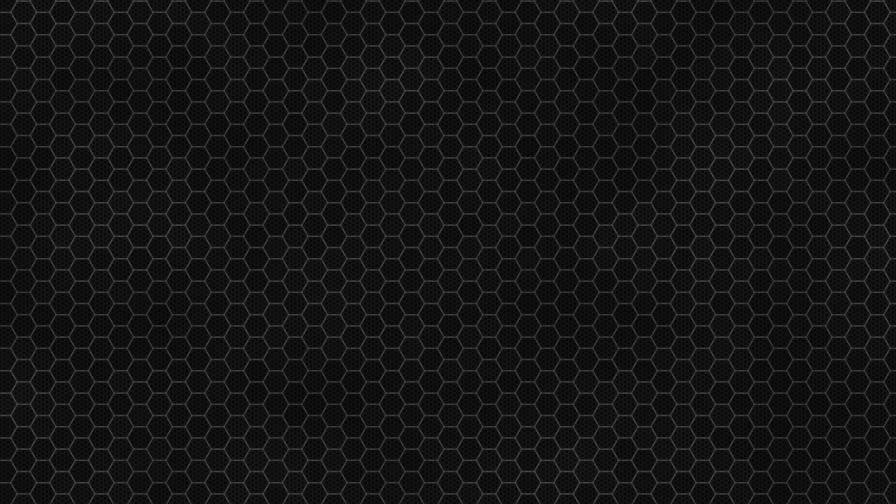
Give the GLSL for this pattern, as a Shadertoy shader.

```glsl
// Dark honeycomb: flat-topped hexagons outlined in thin grey, each filled
// with a much finer hexagonal mesh. One lattice distance function draws both
// scales; hash noise shades the cells and a sample grid smooths each pixel.

const float ROWS = 22.5;                 // hexagons over the canvas height
const vec2 OFFSET = vec2(0.19, 0.05);    // lattice shift, in hexagon heights
const float LINE_WIDTH = 0.070;          // outline, in hexagon heights
const float MESH_SCALE = 5.0;            // fine cells per hexagon height
const float MESH_WIDTH = 0.30;           // mesh line, in fine cell heights
const vec3 CELL_COLOR = vec3(0.038);
const vec3 MESH_COLOR = vec3(0.080);
const vec3 LINE_COLOR = vec3(0.248);
const float LINE_WEAR = 0.18;            // dimming where the mesh breaks a line
const float CELL_VARIATION = 0.22;       // brightness spread between hexagons
const float BROAD_VARIATION = 0.26;      // brightness spread of the soft patches
const float PATCH_SIZE = 3.5;            // soft patch, in hexagon heights
const int SAMPLES = 3;                   // samples per pixel along each axis

const vec2 LATTICE = vec2(1.7320508, 1.0);

float hash(vec2 p) {
    vec3 q = fract(p.xyx * 0.1031);
    q += dot(q, q.yzx + 33.33);
    return fract((q.x + q.y) * q.z);
}

float valueNoise(vec2 p) {
    vec2 i = floor(p);
    vec2 f = fract(p);
    f = f * f * (3.0 - 2.0 * f);
    float low = mix(hash(i), hash(i + vec2(1.0, 0.0)), f.x);
    float high = mix(hash(i + vec2(0.0, 1.0)), hash(i + 1.0), f.x);
    return mix(low, high, f.y);
}

// Distance to the nearest hexagon edge in x, hexagon centre in yz
vec3 hexCell(vec2 p) {
    vec2 a = mod(p + 0.5 * LATTICE, LATTICE) - 0.5 * LATTICE;
    vec2 b = mod(p, LATTICE) - 0.5 * LATTICE;
    vec2 local = dot(a, a) < dot(b, b) ? a : b;
    vec2 q = abs(local);
    float edge = 0.5 - max(q.y, dot(q, 0.5 * LATTICE));
    return vec3(edge, p - local);
}

// Coverage of a line centred on the edge
float lineMask(float edge, float width, float blur) {
    return 1.0 - smoothstep(0.5 * width - blur, 0.5 * width + blur, edge);
}

vec3 honeycomb(vec2 p, float blur) {
    vec3 cell = hexCell(p);
    float outline = lineMask(cell.x, LINE_WIDTH, blur);
    float mesh = lineMask(hexCell(p * MESH_SCALE).x, MESH_WIDTH, blur * MESH_SCALE);

    // Tone changes from one hexagon to the next
    vec2 id = floor(cell.yz / (0.5 * LATTICE) + 0.5);
    float tone = 1.0 + CELL_VARIATION * (hash(id + 64.0) - 0.5);
    vec3 fill = mix(CELL_COLOR, MESH_COLOR, mesh) * tone;

    vec3 stroke = LINE_COLOR * (1.0 - LINE_WEAR * (1.0 - mesh));

    // Soft patches shade fill and outline together
    float shade = valueNoise(p / PATCH_SIZE + 16.0) - 0.5;
    return mix(fill, stroke, outline) * (1.0 + BROAD_VARIATION * shade);
}

void mainImage(out vec4 fragColor, in vec2 fragCoord) {
    float unitsPerPixel = ROWS / iResolution.y;
    float blur = 0.5 * unitsPerPixel / float(SAMPLES);

    // Average over the pixel, with rows counted down from the top edge
    vec3 color = vec3(0.0);
    for (int j = 0; j < SAMPLES; j++) {
        for (int i = 0; i < SAMPLES; i++) {
            vec2 jitter = (vec2(i, j) + 0.5) / float(SAMPLES) - 0.5;
            vec2 pixel = fragCoord + jitter;
            pixel.y = iResolution.y - pixel.y;
            color += honeycomb(pixel * unitsPerPixel - OFFSET, blur);
        }
    }
    fragColor = vec4(color / float(SAMPLES * SAMPLES), 1.0);
}
```
